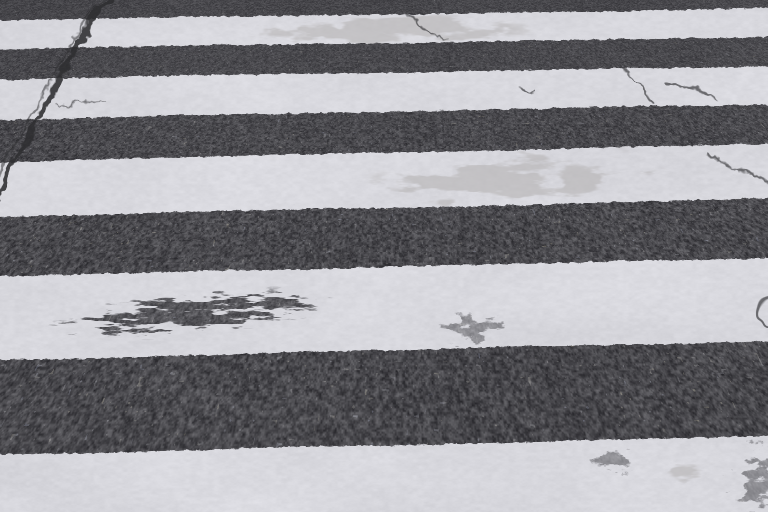
Write a Shadertoy shader that draws this texture.

```glsl
// A worn white zebra crossing on dark asphalt, seen in perspective.
const float ASPECT = 1.5;          // scene width in scene heights
const float HORIZON = -0.73;       // vanishing height, measured down from the top
const float DEPTH_SCALE = 5.758;
const float NEAR_ROW = 7.6;
const float HALF_STRIPE = 0.265;   // half of the painted part of one repeat

const vec3 PAINT = vec3(0.845, 0.845, 0.868);
const vec3 ASPHALT = vec3(0.285, 0.283, 0.300);
const vec3 CRACK = vec3(0.18, 0.18, 0.19);
const vec3 STAIN = vec3(0.70, 0.69, 0.69);

float hash(vec2 p) {
    p = fract(p * vec2(0.1031, 0.1137));
    p += dot(p, p.yx + 33.33);
    return fract((p.x + p.y) * p.x * 17.3);
}

float noise(vec2 p) {
    vec2 i = floor(p), f = fract(p);
    f = f * f * (3.0 - 2.0 * f);
    return mix(mix(hash(i), hash(i + vec2(1, 0)), f.x),
               mix(hash(i + vec2(0, 1)), hash(i + vec2(1, 1)), f.x), f.y);
}

float fbm(vec2 p) {
    float sum = 0.0, amp = 0.533;
    for (int i = 0; i < 4; i++) {
        sum += amp * noise(p);
        p = p * 2.03 + 17.1;
        amp *= 0.5;
    }
    return sum;
}

// Coverage of a ragged line from a to b
float crack(vec2 p, vec2 a, vec2 b, float width, float px) {
    vec2 wobble = vec2(fbm(p * 28.0), fbm(p * 28.0 + 40.0)) - 0.5;
    p += wobble * 0.035;
    vec2 ab = b - a;
    float along = clamp(dot(p - a, ab) / dot(ab, ab), 0.0, 1.0);
    float w = width * (0.4 + 1.2 * noise(p * 75.0));
    return 1.0 - smoothstep(w - px, w + px, length(p - a - ab * along));
}

// Elliptical falloff, one at the centre and negative outside
float spot(vec2 p, vec2 centre, vec2 radius, float slope) {
    vec2 v = p - centre;
    v.y -= slope * v.x;
    return 1.0 - length(v / radius);
}

// Patch rubbed into grainy streaks
float scuff(vec2 p, float falloff, vec2 grain, float bias) {
    float n = fbm(p * grain);
    return smoothstep(0.0, 0.25, falloff * 0.7 + (n - 0.5) * 1.5 - bias)
         * smoothstep(-0.35, 0.1, falloff);
}

// Signed distance to the nearest stripe edge, positive on paint
float stripes(vec2 p) {
    float tilt = 0.0215 + 0.0155 * smoothstep(0.0, 0.4, p.y);
    float y = p.y + tilt * (p.x / ASPECT - 0.5);
    y += (noise(vec2(p.x * 5.0, p.y * 9.0)) - 0.5) * 0.004;
    float depth = y - HORIZON;
    float row = NEAR_ROW - DEPTH_SCALE / depth;
    float t = abs(fract(row - HALF_STRIPE + 0.5) - 0.5);
    return (HALF_STRIPE - t) * depth * depth / DEPTH_SCALE;
}

vec3 asphalt(vec2 p) {
    float depth = p.y - HORIZON;
    vec2 ground = vec2(p.x - 0.5 * ASPECT, 1.0) / depth;
    vec2 cell = ground * vec2(230.0, 300.0) + 400.0;
    float focus = mix(0.55, 1.0, smoothstep(0.0, 0.4, p.y));
    float grain = (noise(cell) - 0.5) * 0.16 + (noise(cell * 2.1) - 0.5) * 0.11;
    float pebble = smoothstep(0.86, 0.98, noise(cell * 0.9 + 71.0));
    vec3 tint = mix(vec3(0.15, 0.14, 0.10), vec3(0.11, 0.12, 0.15), noise(cell * 0.3));
    return ASPHALT + focus * (grain + pebble * tint) + (fbm(p * 5.0) - 0.5) * 0.04;
}

vec3 paint(vec2 p) {
    vec3 col = PAINT + (fbm(p * vec2(90.0, 160.0)) - 0.5) * 0.05;
    col += (fbm(p * vec2(4.0, 12.0)) - 0.5) * 0.05;
    float dirt = max(spot(p, vec2(1.02, 0.345), vec2(0.30, 0.05), -0.1),
                     spot(p, vec2(0.75, 0.06), vec2(0.25, 0.03), 0.0));
    dirt = max(dirt, spot(p, vec2(1.32, 0.92), vec2(0.06, 0.025), 0.0));
    return mix(col, STAIN, 0.55 * scuff(p, dirt, vec2(14.0, 45.0), 0.12));
}

void mainImage(out vec4 fragColor, in vec2 fragCoord) {
    vec2 uv = fragCoord / iResolution.xy;
    vec2 p = vec2(uv.x * ASPECT, 1.0 - uv.y);
    float px = 1.0 / iResolution.y;

    // Painted stripes with a crumbling edge
    float edge = stripes(p) + (fbm(p * vec2(110.0, 150.0)) - 0.5) * 0.007;
    float cover = smoothstep(-0.6, 0.6, edge / max(px, 0.002));

    // Rubbed patches where the road shows through
    float skid = scuff(p, spot(p, vec2(0.375, 0.612), vec2(0.23, 0.036), -0.09),
                       vec2(28.0, 170.0), 0.06);
    float chips = max(spot(p, vec2(0.92, 0.645), vec2(0.07, 0.035), 0.0),
                      spot(p, vec2(1.49, 0.95), vec2(0.07, 0.09), 0.0));
    chips = max(chips, spot(p, vec2(1.20, 0.90), vec2(0.05, 0.03), 0.0));
    float worn = max(0.92 * skid, 0.5 * scuff(p, chips, vec2(45.0, 80.0), 0.24));
    vec3 col = mix(asphalt(p), paint(p), cover * (1.0 - worn));

    // Long road joint, then fine cracks in the paint
    float joint = crack(p, vec2(0.215, -0.02), vec2(-0.02, 0.40), 0.0055, px);
    joint = max(joint, 0.6 * crack(p, vec2(0.195, 0.0), vec2(-0.02, 0.36), 0.002, px));
    float fine = crack(p, vec2(0.79, 0.03), vec2(0.87, 0.083), 0.0014, px);
    fine = max(fine, crack(p, vec2(1.225, 0.135), vec2(1.27, 0.205), 0.0018, px));
    fine = max(fine, crack(p, vec2(1.30, 0.165), vec2(1.40, 0.195), 0.0022, px));
    fine = max(fine, crack(p, vec2(1.38, 0.30), vec2(1.51, 0.365), 0.0018, px));
    fine = max(fine, crack(p, vec2(0.11, 0.20), vec2(0.21, 0.196), 0.0009, px));
    fine = max(fine, crack(p, vec2(1.02, 0.170), vec2(1.04, 0.172), 0.0025, px));
    float ring = abs(length(p - vec2(1.51, 0.61)) - 0.028 + (noise(p * 60.0) - 0.5) * 0.012);
    fine = max(fine, 1.0 - smoothstep(0.003 - px, 0.003 + px, ring));
    col = mix(col, CRACK, max(0.88 * joint, 0.65 * fine * cover));

    fragColor = vec4(clamp(col, 0.0, 1.0), 1.0);
}
```
